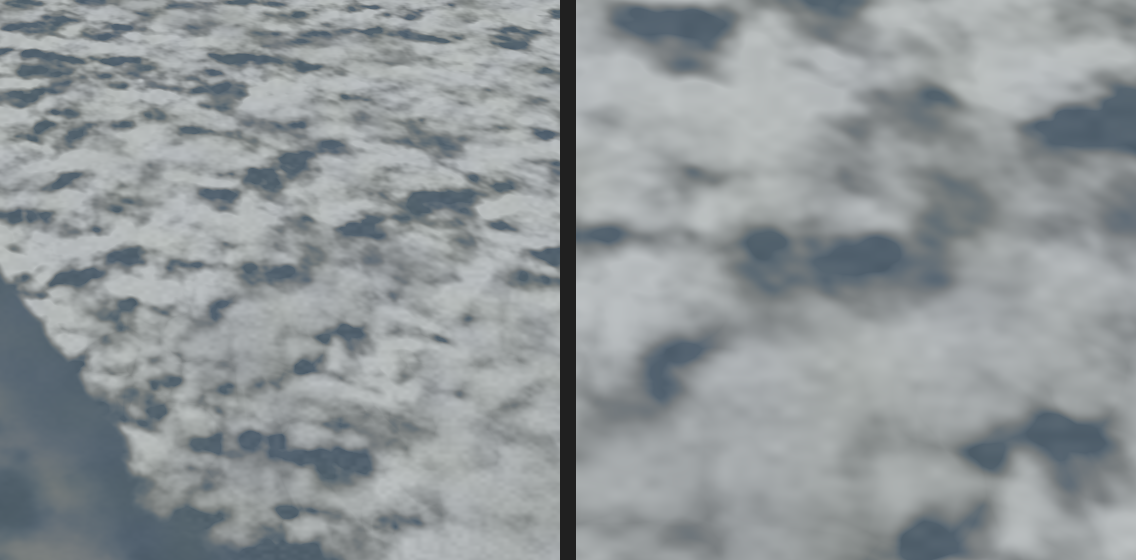
Left, the full canvas; right, a detail of the centre.
A three.js fragment shader for this texture:

```glsl
// A field of broken snow seen at a slant, with a smooth blue shadow at lower left.
// Noise hollows and jittered domes form a height field in a perspective warp;
// its depth and slope toward a light at upper left set the tone, and tone the tint.

varying vec2 vUv;

float hash(vec2 p) {
  vec3 a = fract(vec3(p.xyx) * 0.1031);
  a += dot(a, a.yzx + 33.33);
  return fract((a.x + a.y) * a.z);
}

float noise(vec2 p) {
  vec2 i = floor(p);
  vec2 f = fract(p);
  f = f * f * (3.0 - 2.0 * f);
  return mix(mix(hash(i), hash(i + vec2(1.0, 0.0)), f.x),
             mix(hash(i + vec2(0.0, 1.0)), hash(i + vec2(1.0, 1.0)), f.x), f.y);
}

float fbm(vec2 p) {
  float sum = 0.0;
  float amp = 0.5;
  for (int i = 0; i < 4; i++) {
    sum += amp * noise(p);
    p = mat2(1.9, 0.4, -0.4, 1.9) * p + 7.3;
    amp *= 0.5;
  }
  return sum;
}

// Highest of the rounded lumps scattered around p, one per cell
float lumps(vec2 p) {
  vec2 cell = floor(p);
  float top = 0.0;
  for (int y = -1; y <= 1; y++) {
    for (int x = -1; x <= 1; x++) {
      vec2 id = cell + vec2(float(x), float(y));
      vec2 center = id + 0.15 + 0.7 * vec2(hash(id), hash(id + 41.7));
      float radius = mix(0.4, 0.85, hash(id + 93.1));
      vec2 d = (p - center) / radius;
      top = max(top, (1.0 - dot(d, d)) * (0.4 + radius * 0.7));
    }
  }
  return top;
}

float rubble(vec2 p) {
  return fbm(p * vec2(1.05, 1.35));
}

float snowHeight(vec2 p, float lumpy) {
  vec2 bent = p + 0.3 * (vec2(noise(p * 1.9), noise(p * 1.9 + 31.0)) - 0.5);
  return 2.2 * rubble(p) + lumpy * (0.6 * lumps(bent) + 0.25 * lumps(bent * 2.1 + 17.0));
}

// Cells shrink and flatten toward the top of the view
vec2 groundPlane(vec2 uv) {
  vec2 q = vec2((uv.x - 0.5) / (0.11 * (1.0 - 0.5 * uv.y)),
                -log(1.0 - 0.75 * uv.y) / 0.075);
  q.y += 0.16 * q.x;
  return q + 50.0;
}

void main() {
  vec2 uv = vUv;
  vec2 q = groundPlane(uv);

  // Slope toward the light; the nearer rubble is lumpier
  float lumpy = mix(0.2, 0.9, smoothstep(0.58, 0.36, uv.y));
  vec2 toLight = vec2(-0.16, 0.24);
  float slope = snowHeight(q, lumpy) - snowHeight(q + toLight, lumpy);

  // Flat patches, and the clear slope at lower right
  float rough = mix(0.55, 1.1, smoothstep(0.3, 0.52, fbm(q * vec2(0.3, 0.42) + 3.0)));
  float edge = uv.x - 0.73 - 0.55 * max(0.0, uv.y - 0.28) + 0.16 * (fbm(q * 0.9) - 0.47);
  float clearing = smoothstep(-0.02, 0.06, edge) * smoothstep(0.54, 0.36, uv.y);
  rough *= mix(1.0, 0.38, clearing);

  // Shaded hollows and lit faces
  float hollow = smoothstep(0.54, 0.24, rubble(q - 0.3 * toLight));
  float tone = 0.665 - 0.27 * hollow * rough * mix(1.0, 0.6, lumpy);
  tone += 0.13 * rough * (1.0 - exp(-2.2 * slope));
  tone += 0.20 * (fbm(q * vec2(0.5, 0.7) + 20.0) - 0.47) * (1.0 - 0.6 * clearing);
  tone -= 0.05 * smoothstep(0.5, 0.25, uv.y) * (1.0 - clearing);
  tone -= 0.09 * smoothstep(0.24, 0.0, uv.y) * smoothstep(0.78, 0.5, uv.x);

  // Blue shadow wedge with a bright rim that breaks up lower down
  float low = smoothstep(0.36, 0.05, uv.y);
  float wedge = 0.74 * (0.52 - uv.y) - uv.x + (0.02 + 0.14 * low) * (fbm(q * 1.5 + 9.0) - 0.45);
  tone += 0.09 * exp(-pow((wedge + 0.04) / 0.03, 2.0)) * (1.0 - low);
  float blur = mix(0.011, 0.04, low);
  float shadow = smoothstep(-blur, blur, wedge);
  float cloud = fbm(uv * vec2(7.0, 10.0) + 4.0);
  float shade = 0.325 + 0.10 * (cloud - 0.45)
              + 0.13 * smoothstep(0.07, 0.3, wedge) * smoothstep(0.3, 0.62, cloud);
  tone = mix(clamp(tone, 0.32, 0.715), shade, shadow);

  // Soft grain
  tone += (0.045 - 0.035 * shadow) * (noise(uv * vec2(95.0, 140.0)) - 0.5);

  // Neutral greys turn blue as they darken
  float blue = smoothstep(0.5, 0.31, tone);
  vec3 color = vec3(tone) + mix(vec3(0.0, 0.018, 0.024), vec3(0.0, 0.06, 0.11), blue);
  color += vec3(0.006, 0.006, -0.012) * (noise(q * 1.3 + 70.0) - 0.3);
  gl_FragColor = vec4(color, 1.0);
}
```
